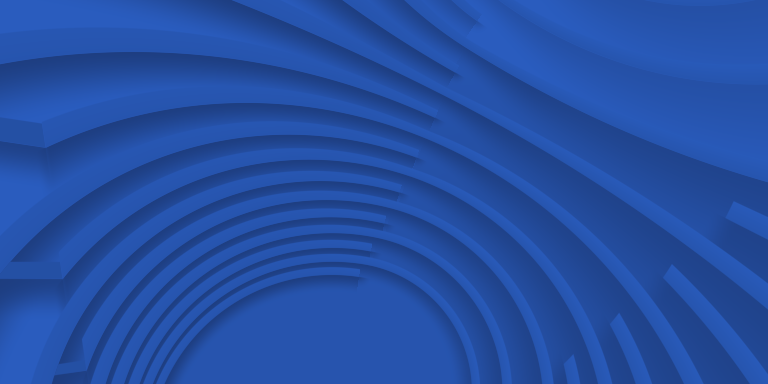
A Shadertoy shader for this background:

```glsl
const vec3 SHADOW = vec3(0.115, 0.24, 0.5);
const vec3 FLOOR_LIT = vec3(0.163, 0.36, 0.745);
const vec3 FLOOR_DIM = vec3(0.143, 0.31, 0.642);
const vec3 FACE = vec3(0.15, 0.33, 0.682);
const vec3 RIM = vec3(0.162, 0.36, 0.74);
const vec3 CUT = vec3(0.142, 0.312, 0.645);

// Ring point where its left and right arcs join
vec2 jointOf(float t) {
    return vec2(0.935 + t * (0.0143 + 0.00055 * t),
                0.279 + t * (0.032 + t * (0.00052 + 0.0000424 * t)));
}

// Downward slope angle of the ring at its joint
float slopeOf(float t) {
    return 0.15 + t * (0.016 + 0.0012 * t);
}

float leftBend(float t) {
    return 2.1 - 0.115 * t - 0.0000042 * t * t * t * t * t;
}

// x: distance inside the ring, y: signed position along it
vec2 ringCoords(vec2 p, float t) {
    float angle = slopeOf(t);
    vec2 q = p - jointOf(t);
    float along = dot(q, vec2(cos(angle), -sin(angle)));
    float inward = dot(q, vec2(-sin(angle), -cos(angle)));
    float bend = along > 0.0 ? 3.26 - 0.276 * t : leftBend(t);
    float k = 2.0 * inward - bend * dot(q, q);
    float inside = k / (1.0 + sqrt(max(1.0 - bend * k, 0.0)));
    return vec2(inside, along < 0.0 ? -length(q) : length(q));
}

// Lower corner of the blunt left end of an odd ring
vec2 cutCorner(float t) {
    float chord = 0.86 + 0.0016 * t * t;
    float turn = asin(clamp(0.5 * chord * leftBend(t), -1.0, 1.0));
    float angle = slopeOf(t) - turn;
    return jointOf(t) + chord * vec2(-cos(angle), sin(angle));
}

// Antialiased step
float above(float edge, float x) {
    float px = 0.8 / iResolution.y;
    return smoothstep(edge - px, edge + px, x);
}

void mainImage(out vec4 fragColor, in vec2 fragCoord) {
    vec2 p = fragCoord / iResolution.y;
    vec3 col = mix(FLOOR_DIM, FLOOR_LIT, 0.8);
    float outerInside = 1.0;

    // Layer the rings from the outermost to the innermost
    for (int i = 18; i >= 0; i--) {
        float t = float(i);
        vec2 ring = ringCoords(p, t);
        float d = ring.x;
        float s = ring.y;
        float reach = t * abs(s);
        float solid = 1.0;
        float shade = 1.0;

        if (i % 2 == 0) {
            // Even rings break in the middle
            float resume = 0.558 + 0.00167 * t * t;
            solid = max(1.0 - above(0.0, s), above(resume, s));
            shade = max(1.0 - smoothstep(-0.01, 0.035, s),
                        smoothstep(resume - 0.04, resume + 0.04, s));
        } else if (i > 4 && i < 11) {
            // Odd rings end in a block that leans on the next ring out
            vec2 q = p - cutCorner(t);
            float rise = q.y + 0.075 * (t - 7.0) * q.x;
            float side = q.x + 0.15 * q.y;
            float tall = 0.0085 * t - 0.015;
            solid = above(0.0, side);
            shade = smoothstep(-0.03, 0.01, side);
            float behind = (1.0 - solid) * above(0.0, outerInside);
            float under = smoothstep(-0.11, 0.0, rise) * (1.0 - above(0.0, rise));
            col = mix(col, SHADOW, behind * under * 0.85);
            float block = above(0.0, rise) * (1.0 - above(tall, rise));
            col = mix(col, CUT, behind * block);
        }

        // Floor below the ring, fading out of its shadow
        float rightness = smoothstep(-0.45, 0.25, s);
        float outer = smoothstep(12.0, 15.0, t);
        float spread = 0.045 + reach * mix(0.011, 0.02, rightness);
        float dim = i < 2 ? 0.6 : rightness * (1.0 - outer);
        vec3 lit = mix(FLOOR_LIT, FLOOR_DIM, dim);
        float lift = max(0.3 * smoothstep(0.0, 0.4, s), 0.6 * outer);
        vec3 dark = mix(SHADOW, lit, lift);
        vec3 ground = mix(dark, lit, smoothstep(-0.1, 1.0, d / spread));
        col = mix(col, ground, above(0.0, d) * shade);

        // Raised face with a lighter upper rim
        float width = 0.02 + reach * mix(0.005, 0.003, rightness);
        float band = above(-width, d) * (1.0 - above(0.0, d));
        float height = clamp(-d / width, 0.0, 1.0);
        vec3 face = mix(FACE, RIM, max(0.75 * rightness, 0.3 * height));
        face *= 1.0 - 0.06 * rightness * (1.0 - height);
        col = mix(col, face, band * solid);
        outerInside = d;
    }
    fragColor = vec4(col, 1.0);
}
```
